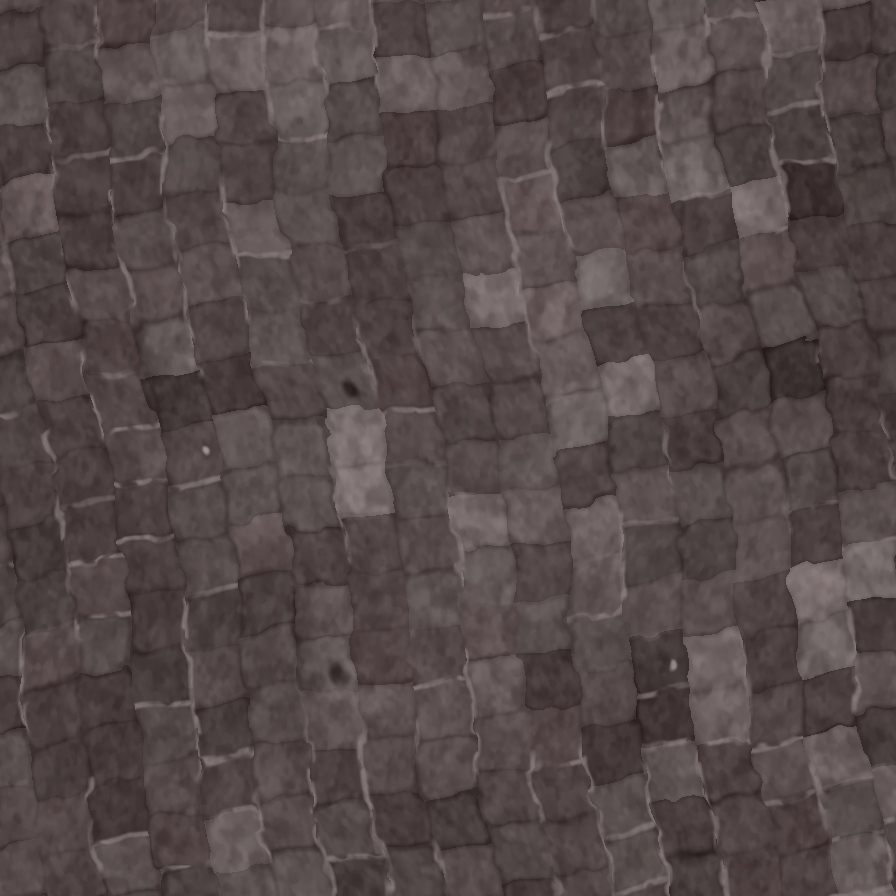
Write a WebGL 1 fragment shader that draws this texture.

```glsl
precision highp float;
uniform vec2 u_resolution;

vec2 hash2(vec2 p) {
  p = vec2(dot(p, vec2(127.1, 311.7)), dot(p, vec2(269.5, 183.3)));
  return fract(sin(p) * 43758.55);
}

// Soft cellular noise: random values blended around scattered points
float blotch(vec2 p) {
  vec2 cell = floor(p);
  float total = 0.0;
  float weights = 0.0;
  for (int j = -1; j <= 1; j++) {
    for (int i = -1; i <= 1; i++) {
      vec2 id = cell + vec2(float(i), float(j));
      vec2 d = id + hash2(id) - p;
      float w = exp(-5.0 * dot(d, d));
      total += w * hash2(id + 57.3).x;
      weights += w;
    }
  }
  return total / weights;
}

float roundedBox(vec2 p, vec2 halfSize, float radius) {
  vec2 q = abs(p) - halfSize + radius;
  return length(max(q, 0.0)) + min(max(q.x, q.y), 0.0) - radius;
}

void main() {
  vec2 uv = gl_FragCoord.xy / u_resolution.y;

  // Tilted, gently wavering rows and columns
  float tilt = 0.15;
  vec2 p = 16.2 * vec2(dot(uv, vec2(cos(tilt), sin(tilt))),
                       dot(uv, vec2(-sin(tilt), cos(tilt))));
  p += 0.13 * sin(p.yx * vec2(0.6, 0.5) + vec2(1.0, 2.4));
  p += 0.04 * sin(p.yx * vec2(2.3, 1.9));
  vec2 grainPos = p;
  p += 0.16 * (vec2(blotch(p * 3.0), blotch(p * 3.0 + 31.0)) - 0.5);
  float alongColumn = p.y;
  p.y += 0.5 * hash2(vec2(floor(p.x), 3.0)).x;

  // One rounded stone per cell
  vec2 cell = floor(p);
  vec2 local = fract(p) - 0.5;
  vec2 toneRnd = hash2(cell + 11.0);
  vec2 shapeRnd = hash2(cell + 83.0);
  float edge = roundedBox(local - 0.05 * (shapeRnd - 0.5),
                          0.45 + 0.04 * shapeRnd.yx, 0.16);
  float gap = smoothstep(-0.06, 0.06, edge);

  // Stone tone: patches of pale stones, mottled faces
  float region = blotch(uv * 4.5 + 7.0);
  float tone = 0.322 + 0.085 * (toneRnd.x - 0.5) + 0.05 * (region - 0.5);
  float pale = smoothstep(0.76, 1.1, toneRnd.y + 0.45 * (region - 0.5) + 0.12 * uv.x);
  tone += 0.11 * pale;
  tone -= 0.045 * step(0.9, shapeRnd.x) * (1.0 - pale);
  float mottle = blotch(grainPos * vec2(4.5, 3.5)) - 0.5;
  float grain = blotch(grainPos * vec2(11.0, 8.0) + 19.0) - 0.5;
  tone += (0.07 + 0.05 * pale) * mottle + 0.055 * grain;

  // Shaded joints
  float depth = blotch(p * 1.3 + 43.0);
  tone -= gap * (0.015 + 0.08 * depth);

  // Light mortar: long runs along columns, single edges across
  vec2 toEdge = 0.5 - abs(local);
  vec2 line = 1.0 - smoothstep(0.015, 0.085, toEdge);
  float zone = 0.3 * (blotch(uv * 5.0 + 23.0) - 0.5) + 0.16 * (0.5 - uv.x);
  float run = blotch(vec2(floor(p.x + 0.5) * 7.37, alongColumn * 0.6));
  float across = hash2(vec2(cell.x, floor(p.y + 0.5)) + 131.0).x;
  float mortar = max(line.x * smoothstep(0.52, 0.68, run + zone),
                     line.y * smoothstep(0.68, 0.85, across + zone));
  mortar *= smoothstep(0.1, 0.65, blotch(p * 4.0 + 61.0));
  tone = mix(tone, 0.5 + 0.1 * grain, 0.85 * mortar);

  // Rare deep holes and bright chips
  vec2 spotRnd = hash2(cell + 211.0);
  float spot = length((local - 0.5 * (shapeRnd - 0.5)) * vec2(1.3, 1.0));
  tone -= 0.16 * step(0.99, spotRnd.x) * (1.0 - smoothstep(0.08, 0.28, spot));
  tone += 0.3 * step(0.985, spotRnd.y) * (1.0 - smoothstep(0.03, 0.12, spot));

  // Warm grey, some stones redder
  float redness = 0.018 * (shapeRnd.y - 0.5) * (1.0 - mortar);
  vec3 color = tone - vec3(0.0, 0.045 + redness, 0.047 + 0.6 * redness);
  gl_FragColor = vec4(clamp(color, 0.0, 1.0), 1.0);
}
```
